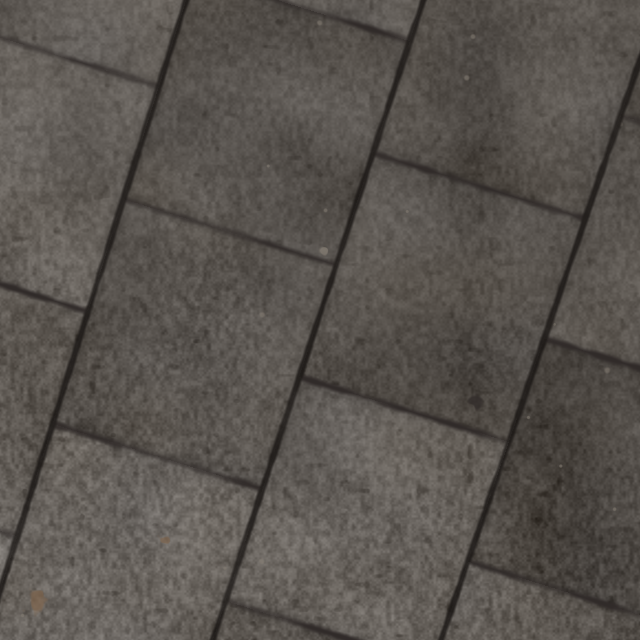
This texture is drawn by a three.js fragment shader. Its source:

```glsl
// Weathered concrete paving: slanted columns of slabs in running bond, with dark joints.
// A slightly fanned column coordinate and a sheared row coordinate give each slab its
// cell; layered value noise adds mottling, grain, pits and chips.
#define COLUMN_WIDTH 0.3635
#define COLUMN_LEAN 0.329
#define COLUMN_FAN 0.014
#define ROW_HEIGHT 0.3855
#define ROW_SLOPE 0.31
#define LONG_JOINT 0.0046
#define CROSS_JOINT 0.0042
#define LONG_SOFTNESS 0.0028
#define CROSS_SOFTNESS 0.0042
#define SLAB_CONTRAST 0.036
#define MOTTLE 0.19
#define GRAIN 0.105

varying vec2 vUv;

const vec3 STONE = vec3(0.372, 0.352, 0.331);
const vec3 LONG_DIRT = vec3(0.145, 0.130, 0.120);
const vec3 CROSS_DIRT = vec3(0.190, 0.168, 0.162);
const vec3 CHIP = vec3(0.53, 0.50, 0.46);
const vec3 LEAF = vec3(0.50, 0.39, 0.29);

float hash(vec2 p) {
  vec3 q = fract(vec3(p.xyx) * 0.1031);
  q += dot(q, q.yzx + 33.33);
  return fract((q.x + q.y) * q.z);
}

float noise(vec2 p) {
  vec2 i = floor(p), f = fract(p);
  f = f * f * (3.0 - 2.0 * f);
  return mix(mix(hash(i), hash(i + vec2(1.0, 0.0)), f.x),
             mix(hash(i + vec2(0.0, 1.0)), hash(i + 1.0), f.x), f.y);
}

float fbm(vec2 p) {
  float sum = 0.0, amp = 0.5;
  for (int i = 0; i < 4; i++) {
    sum += amp * noise(p);
    p = mat2(1.6, 1.2, -1.2, 1.6) * p + 7.3;
    amp *= 0.5;
  }
  return sum;
}

// Coverage of a soft band around distance zero
float band(float dist, float halfWidth, float softness) {
  return 1.0 - smoothstep(halfWidth - softness, halfWidth + softness, dist);
}

// Ragged spot used for single bits of debris
float blot(vec2 p, vec2 center, float radius) {
  float edge = length(p - center) + radius * (noise(p * 110.0) - 0.5) * 1.3;
  return 1.0 - smoothstep(radius * 0.45, radius, edge);
}

// Small chips scattered one per grid cell
float chips(vec2 p, float cells, float density) {
  vec2 cell = floor(p * cells);
  vec2 center = 0.25 + 0.5 * vec2(hash(cell + 3.1), hash(cell + 17.7));
  float radius = mix(0.04, 0.085, hash(cell + 41.0));
  float dist = length(fract(p * cells) - center);
  return step(1.0 - density, hash(cell + 71.0)) * (1.0 - smoothstep(radius * 0.3, radius, dist));
}

void main() {
  vec2 p = vUv;
  float down = 1.0 - p.y;
  float wobble = (noise(p * 45.0 + 60.0) - 0.5) * 0.004;

  // Columns: nearly parallel long joints that fan out downwards
  float d = 0.5 - p.y;
  float k = (p.x - 0.497 + COLUMN_LEAN * d) / (COLUMN_WIDTH - COLUMN_FAN * d);
  float column = floor(k) + 1.0;
  float longDist = abs(k - floor(k + 0.5)) * COLUMN_WIDTH * 0.95 + wobble * 0.5;

  // Rows: every other column is offset by half a slab
  float start = 0.0586 + 0.5 * ROW_HEIGHT * (1.0 - mod(column, 2.0));
  start += 0.014 * max(column - 1.0, 0.0);
  float v = (down - ROW_SLOPE * p.x - start) / ROW_HEIGHT;
  float row = floor(v);
  float crossDist = abs(v - floor(v + 0.5)) * ROW_HEIGHT * 0.955 + wobble;

  // Slab tone varies in a slow wave from slab to slab
  vec2 slab = vec2(column, row);
  float phase = row - 1.0 - 1.5 * min(column, 0.0) - 0.5 * max(column - 1.0, 0.0);
  float tone = SLAB_CONTRAST * cos(2.094 * phase) + 0.008 * row - 0.014 * column;

  // Mottling, fine grain and dark pits; some areas are rougher than others
  vec2 q = p + slab * 5.7 + 40.0;
  float rough = mix(0.7, 1.2, smoothstep(0.3, 0.9, down - 0.3 * p.x + 0.3 * noise(q * 6.0)));
  tone += MOTTLE * (fbm(q * 7.0) - 0.47);
  tone += rough * GRAIN * (noise(q * vec2(150.0, 105.0)) - 0.5);
  tone += rough * 0.55 * GRAIN * (noise(q * 290.0) - 0.5);
  tone -= rough * 0.06 * smoothstep(0.78, 0.97, noise(q * vec2(62.0, 75.0)));
  vec3 color = STONE + tone;
  float hue = noise(q * 9.0) - 0.5;
  color += hue * vec3(0.006, 0.001, -0.008);

  // Chips and debris
  color = mix(color, CHIP, 0.55 * chips(p, 13.0, 0.10));
  color = mix(color, CHIP, 0.75 * blot(p, vec2(0.503, 0.608), 0.009));
  color = mix(color, LEAF, 0.65 * blot(p, vec2(0.060, 0.060), 0.019));
  color = mix(color, LEAF, 0.60 * blot(p, vec2(0.256, 0.157), 0.008));
  color = mix(color, CROSS_DIRT, 0.75 * blot(p, vec2(0.745, 0.376), 0.013));

  // Faint grime along the slab borders, then the joints
  float nearest = min(longDist, crossDist);
  color *= 1.0 - 0.08 * (1.0 - smoothstep(0.003, 0.018, nearest));
  float wear = mix(0.55, 1.0, smoothstep(0.2, 0.7, noise(p * 14.0 + 9.0)));
  float crossWidth = CROSS_JOINT * mix(0.85, 1.15, noise(p * 24.0 + 31.0));
  color = mix(color, CROSS_DIRT, wear * band(crossDist, crossWidth, CROSS_SOFTNESS));
  float longCover = band(longDist, LONG_JOINT, LONG_SOFTNESS);
  color = mix(color, LONG_DIRT + 0.2 * tone, (0.75 + 0.25 * wear) * longCover);

  gl_FragColor = vec4(clamp(color, 0.0, 1.0), 1.0);
}
```
